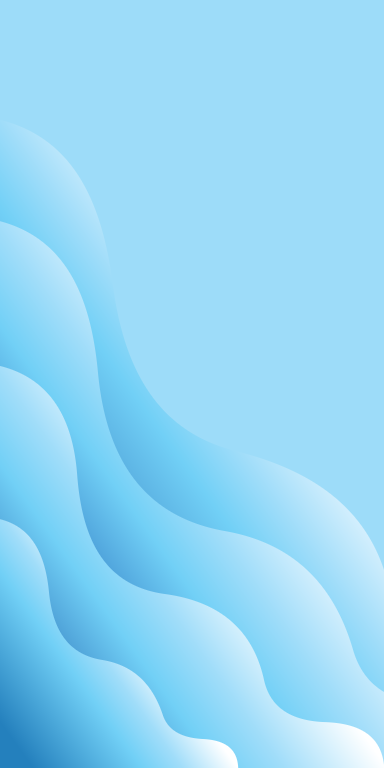
This background is drawn by a Shadertoy shader. Its source:

```glsl
// Four layered waves flow down from the left side to the lower right corner
// of a flat sky. Each crest is a Hermite spline in a frame turned by 45
// degrees, and each wave is filled with a slanted four-stop gradient.

const int KNOTS = 6;
const float TILT = 0.72;  // slant of the gradients

const vec3 SKY   = vec3(0.615, 0.863, 0.975);
const vec3 CYAN  = vec3(0.445, 0.815, 0.965);
const vec3 PALE  = vec3(0.630, 0.867, 0.978);
const vec3 FROST = vec3(0.830, 0.937, 0.992);
const vec3 WHITE = vec3(1.0);

// Cubic between knots a and b, each holding (along, across, slope)
float hermite(vec3 a, vec3 b, float along) {
    float span = b.x - a.x;
    float t = (along - a.x) / span;
    float u = 1.0 - t;
    float ends = mix(a.y, b.y, t * t * (3.0 - 2.0 * t));
    return ends + span * t * u * (a.z * u - b.z * t);
}

// Height of a crest, continued as straight lines past both ends
float crest(vec3 knots[KNOTS], float along) {
    vec3 first = knots[0];
    vec3 last = knots[KNOTS - 1];
    if (along < first.x) return first.y + first.z * (along - first.x);
    float height = last.y + last.z * (along - last.x);
    for (int i = 0; i < KNOTS - 1; i++) {
        if (along >= knots[i].x && along < knots[i + 1].x) {
            height = hermite(knots[i], knots[i + 1], along);
        }
    }
    return height;
}

// Smooth-edged coverage of the area below a crest
float coverage(vec3 knots[KNOTS], vec2 turned) {
    float gap = turned.y - crest(knots, turned.x);
    float pixel = length(vec2(dFdx(gap), dFdy(gap)));
    return clamp(0.5 - gap / max(pixel, 1e-5), 0.0, 1.0);
}

// Gradient from shade through cyan and pale to the lit tip
vec3 waveColor(float g, vec4 stops, vec3 shade, vec3 tip) {
    vec3 c = mix(shade, CYAN, clamp((g - stops.x) / (stops.y - stops.x), 0.0, 1.0));
    c = mix(c, PALE, clamp((g - stops.y) / (stops.z - stops.y), 0.0, 1.0));
    return mix(c, tip, clamp((g - stops.z) / (stops.w - stops.z), 0.0, 1.0));
}

void mainImage(out vec4 fragColor, in vec2 fragCoord) {
    // Canvas is one unit wide and two high; drop is measured from the top
    vec2 p = fragCoord / iResolution.xy * vec2(1.0, 2.0);
    float drop = 2.0 - p.y;
    vec2 turned = vec2(p.x + drop, p.x - drop);
    float g = p.x - TILT * drop;

    // Crest knots, from the rear wave to the front one
    vec3 rear[KNOTS] = vec3[KNOTS](
        vec3(0.312, -0.312, 0.60), vec3(1.036, -0.448, -0.77),
        vec3(1.786, -0.562, 0.60), vec3(2.484, -0.484, -0.50),
        vec3(2.800, -0.642, -0.50), vec3(3.100, -0.792, -0.50));
    vec3 upper[KNOTS] = vec3[KNOTS](
        vec3(0.576, -0.576, 0.58), vec3(1.224, -0.714, -0.83),
        vec3(1.969, -0.797, 0.70), vec3(2.612, -0.773, -0.55),
        vec3(2.802, -0.802, 0.25), vec3(3.100, -0.728, 0.25));
    vec3 lower[KNOTS] = vec3[KNOTS](
        vec3(0.953, -0.953, 0.60), vec3(1.438, -1.036, -0.86),
        vec3(1.977, -1.117, 0.76), vec3(2.458, -1.083, -0.64),
        vec3(2.727, -1.034, 0.93), vec3(2.992, -0.992, -0.80));
    vec3 front[KNOTS] = vec3[KNOTS](
        vec3(1.352, -1.352, 0.60), vec3(1.669, -1.414, -0.82),
        vec3(1.984, -1.453, 0.72), vec3(2.286, -1.438, -0.50),
        vec3(2.453, -1.396, 0.90), vec3(2.615, -1.375, -0.85));

    // Gradient fills
    vec3 rearFill  = waveColor(g, vec4(-0.56, -0.39, -0.22, -0.04), vec3(0.36, 0.70, 0.89), FROST);
    vec3 upperFill = waveColor(g, vec4(-0.79, -0.61, -0.43, -0.25), vec3(0.31, 0.64, 0.86), FROST);
    vec3 lowerFill = waveColor(g, vec4(-1.055, -0.87, -0.70, -0.43), vec3(0.29, 0.61, 0.83), WHITE);
    vec3 frontFill = waveColor(g, vec4(-1.355, -1.07, -0.965, -0.82), vec3(0.14, 0.50, 0.74), WHITE);

    // Paint back to front
    vec3 color = SKY;
    color = mix(color, rearFill, coverage(rear, turned));
    color = mix(color, upperFill, coverage(upper, turned));
    color = mix(color, lowerFill, coverage(lower, turned));
    color = mix(color, frontFill, coverage(front, turned));
    fragColor = vec4(color, 1.0);
}
```
